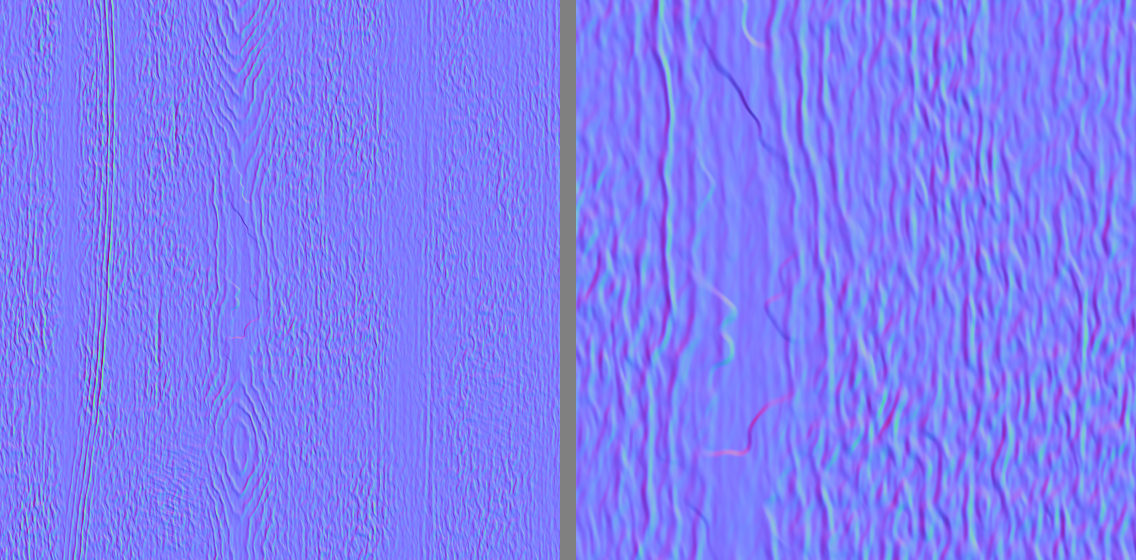
Left: the whole. Right: its middle third, enlarged.
This texture map is drawn by a Shadertoy shader. Its source:

```glsl
// Gradient noise, about -0.7 to 0.7
vec2 gradientAt(vec2 cell) {
    float angle = 6.2832 * fract(sin(dot(cell, vec2(127.1, 311.7))) * 43758.5);
    return vec2(cos(angle), sin(angle));
}

float noise(vec2 p) {
    vec2 i = floor(p), f = p - i;
    vec2 w = f * f * f * (f * (f * 6.0 - 15.0) + 10.0);
    float a = dot(gradientAt(i), f);
    float b = dot(gradientAt(i + vec2(1, 0)), f - vec2(1, 0));
    float c = dot(gradientAt(i + vec2(0, 1)), f - vec2(0, 1));
    float d = dot(gradientAt(i + vec2(1, 1)), f - vec2(1, 1));
    return mix(mix(a, b, w.x), mix(c, d, w.x), w.y);
}

// Soft bump around a centre
float bump(float x, float centre, float width) {
    float d = (x - centre) / width;
    return exp(-d * d);
}

// Narrow rounded ridge, one per unit of phase
float ridge(float phase) {
    float c = 0.5 + 0.5 * cos(6.2832 * phase);
    return c * c * c;
}

// Short crisp fibres, with slanted ones in two patches
float fibres(vec2 p) {
    float amount = 1.0 - 0.8 * bump(p.x, 0.122, 0.02) - 0.8 * bump(p.x, 0.43, 0.055)
                 - 0.65 * bump(p.x, 0.735, 0.055) - 0.4 * smoothstep(0.8, 1.0, p.x);
    amount *= 1.0 + 1.1 * noise(p * vec2(16, 6));
    float slanted = bump(p.x, 0.31, 0.06) * bump(p.y, 0.13, 0.1)
                  + 0.45 * bump(p.x, 0.88, 0.09) * bump(p.y, 0.28, 0.16);
    vec2 turned = vec2(0.45 * p.x + 0.9 * p.y, 0.9 * p.x - 0.45 * p.y);
    p.x += 0.012 * noise(p * vec2(6, 5)) + 0.003 * noise(p * vec2(50, 45));
    float upright = 1.15 * smoothstep(-0.15, 0.35, noise(p * vec2(145, 48)))
                  + 0.8 * noise(p * vec2(240, 100) + 31.0);
    return amount * upright * (1.0 - 0.4 * slanted)
         + 1.0 * slanted * smoothstep(-0.15, 0.35, noise(turned * vec2(120, 45)));
}

// Long faint lines along the board
float streaks(vec2 p) {
    float amount = 0.35 + 0.7 * bump(p.x, 0.675, 0.015) + 0.7 * bump(p.x, 0.77, 0.02)
                 + 0.4 * bump(p.x, 0.55, 0.06) + 0.6 * bump(p.x, 0.28, 0.02)
                 + 0.3 * smoothstep(0.9, 0.95, p.x);
    p.x += 0.006 * noise(p * vec2(5, 4)) + 0.0025 * noise(p * vec2(60, 40));
    return amount * 1.4 * noise(p * vec2(170, 5) + 7.0);
}

// Wavy year rings on the left, with a deep bundle beside a smooth strip
float sideRings(vec2 p) {
    float wobble = 0.012 * noise(p * vec2(9, 5)) + 0.005 * noise(p * vec2(50, 24));
    float x = p.x - 0.133 - 0.06 * sin(2.0 * p.y);
    float bundle = smoothstep(-0.035, -0.015, x) * (1.0 - smoothstep(0.014, 0.024, x));
    float deep = bundle * (1.1 + 1.5 * bump(x, 0.008, 0.011)) * (1.0 + 0.9 * noise(p * vec2(60, 7)));
    float shallow = 1.0 * bump(p.x, 0.06, 0.04) * (1.0 + 1.2 * noise(p * vec2(30, 10)));
    return deep * ridge(98.0 * (x + 0.45 * wobble)) + shallow * ridge(75.0 * (p.x + 1.5 * wobble));
}

// Cathedral grain: arches at the top, straight flanks, an eye below
float cathedral(vec2 p) {
    float x = p.x - 0.43 + 0.016 * noise(p * vec2(7, 5)) + 0.007 * noise(p * vec2(42, 24))
            + 0.003 * noise(p * vec2(100, 65));
    float rise = 8.0 * smoothstep(0.66, 1.1, p.y) + 3.2 * bump(p.y, 0.2, 0.1);
    float phase = 64.0 * sqrt(x * x + 0.0001) - rise + 0.6 * noise(p * vec2(14, 9));
    float core = bump(x, 0.0, 0.026) * smoothstep(0.3, 0.38, p.y) * (1.0 - smoothstep(0.66, 0.74, p.y));
    float amount = 1.5 * (1.0 - smoothstep(0.045, 0.08, abs(x))) * (1.0 - 0.85 * core);
    amount *= 1.0 + 1.0 * noise(p * vec2(30, 11) + 3.0);
    vec2 q = p + 0.012 * vec2(noise(p * 50.0), noise(p * 50.0 + 9.0));
    float ledge = 1.7 * core * smoothstep(-0.05, 0.05, noise(q * vec2(22, 14) + 5.0));
    return amount * ridge(phase) + ledge;
}

// Thin open crack
float crack(vec2 p, vec2 centre, float halfLength) {
    float x = p.x + 0.004 * noise(p * vec2(8, 14)) + 0.003 * noise(p * vec2(40, 50));
    return bump(x, centre.x, 0.0026) * bump(p.y, centre.y, halfLength);
}

// Relief in thousandths of the canvas
float relief(vec2 p) {
    float cracks = 2.2 * crack(p, vec2(0.312, 0.78), 0.09)
                 + 1.6 * crack(p, vec2(0.283, 0.4), 0.12)
                 + 1.2 * crack(p, vec2(0.58, 0.68), 0.06);
    return fibres(p) + streaks(p) + sideRings(p) + cathedral(p) - cracks;
}

void mainImage(out vec4 fragColor, in vec2 fragCoord) {
    vec2 p = fragCoord / iResolution.xy;
    vec2 e = vec2(0.001, 0.0);
    vec2 slope = 0.5 * vec2(relief(p + e.xy) - relief(p - e.xy),
                            relief(p + e.yx) - relief(p - e.yx));

    // Across-grain slope goes to green, along-grain slope to red
    vec3 normal = normalize(vec3(0.07 * slope.x - slope.y, -slope.x - 0.02, 1.0));
    fragColor = vec4(0.5 + 0.5 * normal.xy, normal.z, 1.0);
}
```
